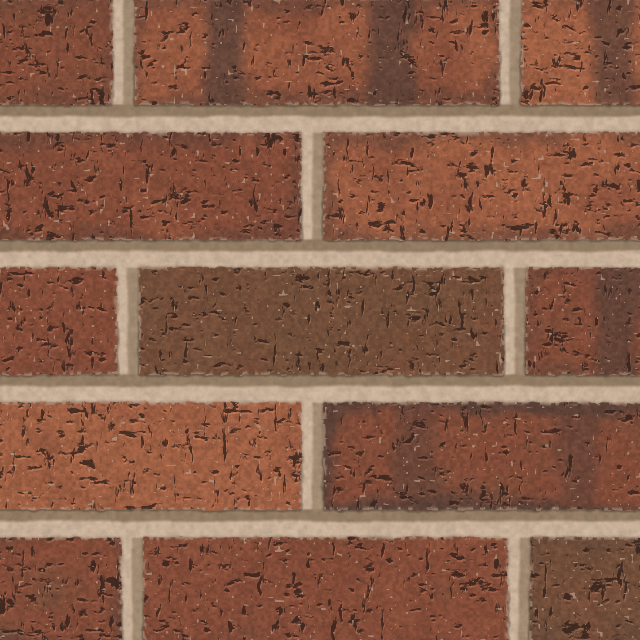
Write a WebGL 2 fragment shader that draws this texture.

```glsl
#version 300 es
precision highp float;
// Running-bond wall of rough, kiln-flashed bricks with raked pale mortar.
uniform vec2 u_resolution;
out vec4 fragColor;

const vec2 PITCH = vec2(0.604, 0.2109);
const vec2 BRICK_HALF = vec2(0.2865, 0.0858);
const float BASE_Y = -0.029;

const vec3 BROWN = vec3(0.44, 0.305, 0.225);
const vec3 RED = vec3(0.51, 0.295, 0.22);
const vec3 ORANGE = vec3(0.62, 0.375, 0.265);
const vec3 SCORCHED = vec3(0.345, 0.25, 0.215);
const vec3 PIT = vec3(0.19, 0.125, 0.105);
const vec3 CRUMB = vec3(0.72, 0.61, 0.52);
const vec3 MORTAR_LIT = vec3(0.78, 0.685, 0.595);
const vec3 MORTAR_SHADE = vec3(0.57, 0.48, 0.385);

// Per brick, bottom row first: warmth, scorched rim, dark bands
const vec3 FIRING[13] = vec3[13](
    vec3(0.35, 0.6, 0.0), vec3(0.5, 0.1, 0.0), vec3(0.0, 0.3, 0.0),
    vec3(0.95, 0.0, 0.0), vec3(0.4, 1.0, 0.6),
    vec3(0.5, 0.1, 0.0), vec3(0.05, 0.0, 0.0), vec3(0.4, 0.3, 0.8),
    vec3(0.55, 0.5, 0.0), vec3(0.85, 0.5, 0.0),
    vec3(0.4, 0.3, 0.0), vec3(0.75, 0.5, 0.9), vec3(0.85, 0.2, 0.8));

float hash(vec2 p) {
    vec3 h = fract(vec3(p.xyx) * 0.1031);
    h += dot(h, h.yzx + 33.33);
    return fract((h.x + h.y) * h.z);
}

float noise(vec2 p) {
    vec2 i = floor(p), f = fract(p);
    f = f * f * (3.0 - 2.0 * f);
    return mix(mix(hash(i), hash(i + vec2(1, 0)), f.x),
               mix(hash(i + vec2(0, 1)), hash(i + vec2(1, 1)), f.x), f.y);
}

float fbm(vec2 p) {
    float sum = 0.0, amp = 0.53;
    for (int i = 0; i < 4; i++) {
        sum += amp * noise(p);
        p = mat2(0.8, 0.6, -0.6, 0.8) * p * 2.03 + 17.3;
        amp *= 0.5;
    }
    return sum;
}

float boxDistance(vec2 p, vec2 halfSize, float radius) {
    vec2 e = abs(p) - halfSize + radius;
    return length(max(e, 0.0)) + min(max(e.x, e.y), 0.0) - radius;
}

// Depth of short tears and small holes in the clay
float pitDepth(vec2 p) {
    vec2 w = p + 0.004 * vec2(noise(p * 60.0), noise(p * 60.0 + 9.0));
    float patches = 0.09 * (noise(p * 22.0) - 0.5);
    float flatTears = smoothstep(0.66, 0.77, fbm(w * vec2(62.0, 125.0)) + patches);
    float tallTears = smoothstep(0.68, 0.78, fbm(w * vec2(130.0, 42.0) + 40.0) + patches);
    return max(flatTears, tallTears);
}

vec3 brickColor(vec2 p, vec2 q, float edge, vec3 firing) {
    float cloud = fbm(p * 13.0) - 0.5;
    float warmth = clamp(firing.x + cloud * 0.5, 0.0, 1.0);
    vec3 color = mix(BROWN, RED, smoothstep(0.0, 0.5, warmth));
    color = mix(color, ORANGE, smoothstep(0.5, 1.0, warmth));

    // Kiln flashing: rim and upright bands
    float rim = firing.y * (1.0 - smoothstep(0.004, 0.03, -edge + cloud * 0.055));
    float along = q.x / BRICK_HALF.x * 0.5 + 0.5;
    float toBand = abs(fract((along - 0.25) / 0.45 + 0.5) - 0.5) * 0.45;
    float band = firing.z * (1.0 - smoothstep(0.035, 0.085, toBand + cloud * 0.06));
    color = mix(color, SCORCHED, 0.85 * max(rim, band));

    // Grain, pits lit from above, and pale grit
    color *= 0.82 + 0.36 * fbm(p * 190.0);
    float pit = pitDepth(p);
    float ledge = max(pitDepth(p + vec2(-0.001, 0.003)) - pit, 0.0);
    color = mix(color, PIT, 0.78 * pit);
    color += ledge * vec3(0.10, 0.07, 0.055);
    color = mix(color, CRUMB, 0.7 * smoothstep(0.89, 0.96, noise(p * 165.0 + 70.0)));
    float crust = smoothstep(-0.007, 0.0, edge) * smoothstep(0.48, 0.68, noise(p * 170.0));
    return mix(color, CRUMB, 0.65 * crust);
}

vec3 mortarColor(vec2 p, vec2 q, float edge) {
    vec2 joint = q - sign(q) * PITCH * 0.5;
    joint += 0.006 * (fbm(p * 26.0) - 0.5);
    vec2 shade = smoothstep(vec2(-0.004, 0.0), vec2(0.003, 0.007), joint);
    float bed = smoothstep(-0.005, 0.0, abs(q.y) - BRICK_HALF.y);
    vec3 color = mix(MORTAR_LIT, MORTAR_SHADE, mix(0.75 * shade.x, shade.y, bed));
    color *= 0.91 + 0.18 * fbm(p * 130.0);
    float contact = 1.0 - smoothstep(0.0, 0.005, edge);
    return color * (1.0 - contact * mix(0.12, 0.3, step(q.y, 0.0)));
}

void main() {
    vec2 p = gl_FragCoord.xy / u_resolution;
    float row = clamp(floor((p.y - BASE_Y) / PITCH.y), 0.0, 4.0);
    bool oddRow = mod(row, 2.0) > 0.5;
    float firstJoint = oddRow ? 0.488 : 0.207 - 0.0035 * row;
    float column = floor((p.x - firstJoint) / PITCH.x);
    vec2 q = p - vec2(firstJoint, BASE_Y) - (vec2(column, row) + 0.5) * PITCH;
    int index = clamp((int(row) * 5 + 1) / 2 + int(column) + 1, 0, 12);

    // Ragged brick outline over mortar
    float edge = boxDistance(q, BRICK_HALF, 0.005) + 0.006 * (fbm(p * 75.0) - 0.2);
    float blur = max(0.0012, 1.0 / u_resolution.y);
    vec3 brick = brickColor(p, q, edge, FIRING[index]);
    vec3 color = mix(brick, mortarColor(p, q, edge), smoothstep(-blur, blur, edge));
    fragColor = vec4(color, 1.0);
}
```
